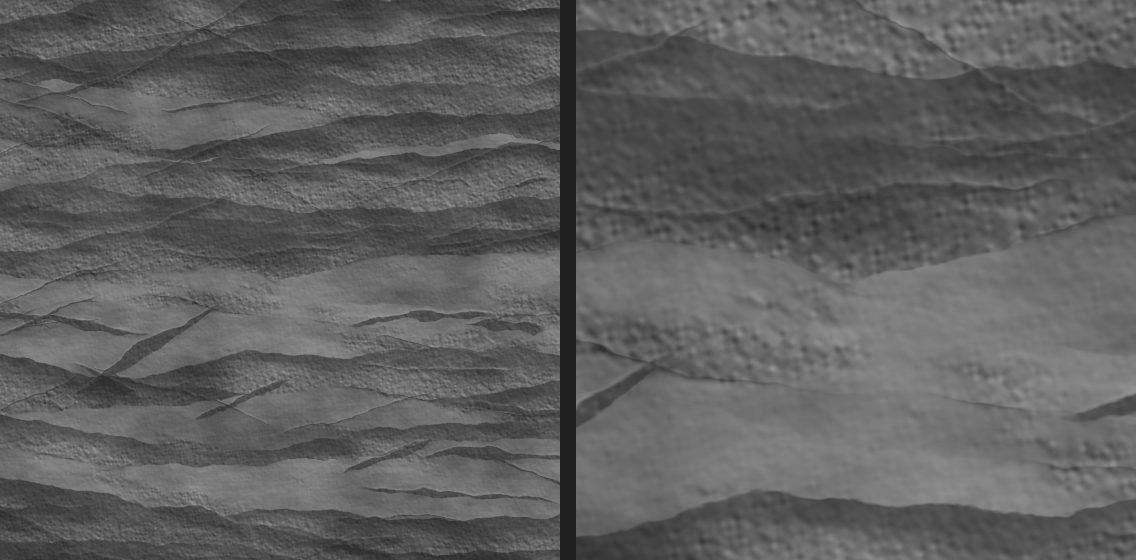
Left, the full canvas; right, a detail of the centre.
Reproduce this texture procedurally as a WebGL 1 fragment shader.

```glsl
precision highp float;
// Grey slate: overlapping strata painted from top to bottom, each below a
// ridge of layered sines. Smooth pale beds alternate with shaded, grainy dark
// ones; tapered lenses, slanted faults and cracks are scattered over them.

uniform vec2 u_resolution;

#define LAYERS 29
#define CRACKS 50
#define SPACING 0.042
#define RIDGE_HEIGHT 0.027
#define PALE_SHARE 0.43
#define PALE_TONE 0.455
#define SHADE_TONE 0.272
#define GRAIN_TONE 0.392
#define GRAIN_SCALE 250.0
#define GRAIN_STRENGTH 0.21
#define EDGE_SOFTNESS 0.0013

float hash(vec2 p) {
  return fract(sin(dot(p, vec2(127.1, 311.7))) * 43758.55);
}

float noise(vec2 p) {
  vec2 cell = floor(p);
  vec2 f = fract(p);
  f = f * f * (3.0 - 2.0 * f);
  float low = mix(hash(cell), hash(cell + vec2(1.0, 0.0)), f.x);
  float high = mix(hash(cell + vec2(0.0, 1.0)), hash(cell + 1.0), f.x);
  return mix(low, high, f.y);
}

// Layered noise, centred on zero.
float clouds(vec2 p) {
  float sum = 0.0;
  float weight = 0.5;
  for (int i = 0; i < 4; i++) {
    sum += weight * (noise(p) - 0.5);
    p = mat2(1.6, 1.2, -1.2, 1.6) * p + 7.3;
    weight *= 0.55;
  }
  return sum;
}

// Grain lit from the upper left.
float grain(vec2 p) {
  vec2 q = mat2(0.8, 0.6, -0.6, 0.8) * p * GRAIN_SCALE;
  vec2 toLight = vec2(-0.1, 0.8);
  float fine = noise(q) - noise(q + toLight);
  float coarse = noise(q * 0.53) - noise(q * 0.53 + toLight);
  return 0.65 * fine + 0.45 * coarse;
}

// Wavy, tilted outline of one stratum, with random pitch and phase per octave.
float ridge(float x, float id) {
  float height = 0.11 * (hash(vec2(id, 23.0)) - 0.5) * (x - 0.5);
  float amplitude = RIDGE_HEIGHT;
  float pitch = 3.8;
  for (int k = 0; k < 5; k++) {
    vec2 seed = vec2(id, float(k) + 3.0);
    float rate = pitch * (0.7 + 0.8 * hash(seed));
    height += amplitude * sin(x * rate + 6.283 * hash(seed + 17.0));
    amplitude *= 0.43;
    pitch *= 2.2;
  }
  return height;
}

void main() {
  vec2 p = gl_FragCoord.xy / u_resolution.y;
  float soft = max(EDGE_SOFTNESS, 0.8 / u_resolution.y);
  float mottle = clouds(p * vec2(11.0, 17.0));
  float folds = clouds(vec2(p.x * 5.0 - p.y * 4.0, p.y * 22.0 + p.x * 5.0));
  float streaks = clouds(p * vec2(32.0, 130.0));
  float bumps = grain(p);
  vec2 ragged = p + vec2(0.0, 0.009 * clouds(p * vec2(42.0, 70.0)));

  // Strata: lower ones cover the ones above.
  float paleTone = PALE_TONE + 0.22 * mottle + 0.07 * streaks;
  float worn = smoothstep(0.02, 0.22, folds + 0.4 * mottle);
  float tone = paleTone;
  for (int i = 0; i < LAYERS; i++) {
    float id = float(i);
    float top = 1.07 - id * SPACING + ridge(p.x, id);
    float depth = top - ragged.y;
    float cover = smoothstep(-soft, soft, depth);
    float variation = hash(vec2(id, 41.0)) - 0.5;
    float pale = step(hash(vec2(id, 9.3)), PALE_SHARE);

    float fade = smoothstep(0.0, 0.065, depth + 0.07 * folds);
    float dark = mix(SHADE_TONE, GRAIN_TONE, fade) + 0.04 * variation;
    dark += 0.11 * folds + 0.12 * mottle + 0.05 * streaks;
    dark += GRAIN_STRENGTH * mix(0.35, 1.0, fade) * bumps;

    float crease = exp(-max(depth, 0.0) / 0.003) * smoothstep(-0.05, 0.12, folds);
    float light = paleTone + 0.05 * variation - 0.15 * crease;
    light += 0.05 * bumps - 0.04 * smoothstep(0.04, 0.1, depth);
    light += worn * (GRAIN_STRENGTH * 0.7 * bumps - 0.055);
    tone = mix(tone, mix(dark, light, pale), cover);
  }

  // Tapered lenses, faults and thin cracks, each with a pale rim above
  // and a shadow that fades out below.
  for (int j = 0; j < CRACKS; j++) {
    float id = float(j) + 60.0;
    vec2 centre = vec2(hash(vec2(id, 1.0)), hash(vec2(id, 2.0)));
    float halfLength = mix(0.05, 0.2, hash(vec2(id, 4.0)));
    float lean = 2.0 * hash(vec2(id, 5.0)) - 1.0;
    float slope = 0.6 * lean * abs(lean);
    float along = (p.x - centre.x) / halfLength;
    float taper = max(1.0 - along * along, 0.0);
    float size = mix(0.0008, 0.013, pow(hash(vec2(id, 6.0)), 4.0));
    float halfWidth = size * taper * (0.3 + 1.3 * noise(vec2(p.x * 25.0, id)));
    float line = centre.y + slope * (p.x - centre.x) + 0.4 * ridge(p.x * 1.6, id);
    float offset = ragged.y - line;
    float present = smoothstep(0.0, 0.4, taper);
    float body = present * (1.0 - smoothstep(-soft, soft, abs(offset) - halfWidth));
    float rim = present * exp(-abs(offset - halfWidth - 0.002) / 0.0015);
    float below = smoothstep(soft, -soft, offset) * exp(min(offset, 0.0) / 0.014);
    tone += 0.05 * rim * (1.0 - body) - 0.055 * present * below;
    float fill = SHADE_TONE + 0.1 * bumps + 0.08 * mottle;
    tone = mix(tone, min(fill, tone), 0.85 * body);
  }

  gl_FragColor = vec4(vec3(clamp(tone, 0.19, 0.58)), 1.0);
}
```
